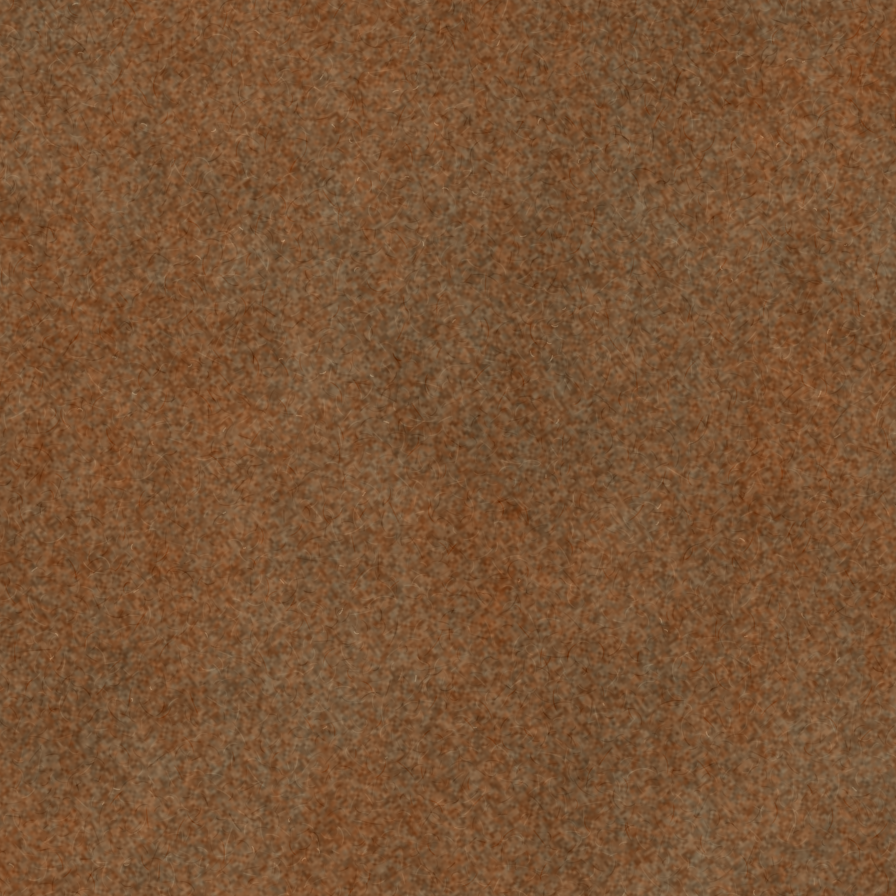
Reproduce this texture procedurally as a WebGL 1 fragment shader.

```glsl
precision highp float;
// Brown kraft paper: fine pulp grain, short matted fibres, faint clouds and rusty streaks.

uniform vec2 u_resolution;

#define PAPER_COLOR vec3(0.479, 0.328, 0.205)
#define TONE_TINT vec3(0.98, 1.04, 0.98)
#define RUST_SHIFT vec3(0.020, -0.010, -0.022)
#define GRAIN_CELLS 285.0
#define GRAIN_CONTRAST 0.135
#define CLUMP_CONTRAST 0.075
#define CLOUD_CONTRAST 0.034
#define FIBRE_CONTRAST 0.050
#define FIBRE_WIDTH 0.0008
#define RUST_FIBRE_DEPTH 0.040
#define FLECK_BRIGHTNESS 0.110
#define SCRATCH_BRIGHTNESS 0.060

const float PI = 3.14159265;

float hash(vec2 p) {
  vec3 q = fract(vec3(p.xyx) * 0.1031);
  q += dot(q, q.yzx + 33.33);
  return fract((q.x + q.y) * q.z);
}

vec2 rotate(vec2 p, float angle) {
  float c = cos(angle);
  float s = sin(angle);
  return vec2(c * p.x + s * p.y, c * p.y - s * p.x);
}

// Value noise centred on zero.
float noise(vec2 p) {
  vec2 cell = floor(p);
  vec2 f = fract(p);
  f = f * f * (3.0 - 2.0 * f);
  float low = mix(hash(cell), hash(cell + vec2(1.0, 0.0)), f.x);
  float high = mix(hash(cell + vec2(0.0, 1.0)), hash(cell + 1.0), f.x);
  return mix(low, high, f.y) - 0.5;
}

// Scattered curved strokes, at most one per cell; spread 1 allows every
// direction and 0 only the vertical. x: randomly signed tone, y: coverage.
vec2 fibres(vec2 uv, float cells, float halfLength, float spread, float chance, float seed) {
  float softness = 0.5 / u_resolution.y;
  vec2 home = floor(uv * cells);
  vec2 sum = vec2(0.0);
  for (int j = -1; j <= 1; j++) {
    for (int i = -1; i <= 1; i++) {
      vec2 cell = home + vec2(float(i), float(j));
      vec2 key = cell + seed;
      if (hash(key + 7.3) > chance) continue;
      vec2 centre = (cell + vec2(hash(key + 11.7), hash(key + 23.1))) / cells;
      float angle = PI * (0.5 + (hash(key + 37.9) - 0.5) * spread);
      float reach = halfLength * mix(0.4, 1.0, hash(key + 41.3));
      vec2 q = rotate(uv - centre, angle);
      q.y += (hash(key + 53.7) - 0.5) * q.x * q.x / reach;
      float across = 1.0 - smoothstep(max(FIBRE_WIDTH - softness, 0.0), FIBRE_WIDTH + softness, abs(q.y));
      float along = 1.0 - smoothstep(reach * 0.6, reach, abs(q.x));
      float cover = across * along;
      sum += cover * vec2(2.0 * hash(key + 67.1) - 1.0, 1.0);
    }
  }
  return sum;
}

// Broad uneven density of the pulp.
float clouds(vec2 uv) {
  return noise(uv * 4.0 + 3.7) + noise(uv * 11.0 + 19.2) + noise(uv * vec2(34.0, 24.0) + 51.6);
}

// Reddish and olive variation, from specks to upright streaks.
float rustiness(vec2 uv) {
  float specks = noise(rotate(uv, 1.1) * 165.0 + 91.0) * 2.6;
  float streaks = noise(uv * vec2(60.0, 18.0) + 70.5) * 1.4;
  float patches = noise(uv * 6.0 + 33.8) * 1.2;
  return specks + streaks + patches;
}

void main() {
  vec2 uv = gl_FragCoord.xy / u_resolution.y;

  // Pulp grain and its clumps, turned so no lattice lines show.
  float tone = GRAIN_CONTRAST * noise(rotate(uv, 0.6) * GRAIN_CELLS + 400.0);
  tone += CLUMP_CONTRAST * noise(rotate(uv, -0.35) * GRAIN_CELLS * 0.53 + 300.0);
  tone += CLOUD_CONTRAST * clouds(uv);

  // Matted light and dark fibres in three sizes.
  for (int layer = 0; layer < 3; layer++) {
    float k = float(layer);
    float cells = 78.0 - 20.0 * k;
    tone += FIBRE_CONTRAST * fibres(uv, cells, 0.75 / cells, 1.0, 0.85, 131.0 * (k + 1.0)).x;
  }

  // Sparse upright rust fibres, pale flecks and long faint scratches.
  float rustFibre = fibres(uv, 30.0, 0.016, 0.55, 0.4, 517.0).y;
  float fleck = fibres(uv, 26.0, 0.005, 1.0, 0.16, 641.0).y;
  float scratch = fibres(uv, 4.0, 0.055, 1.6, 0.1, 733.0).y;
  tone += FLECK_BRIGHTNESS * fleck + SCRATCH_BRIGHTNESS * scratch - RUST_FIBRE_DEPTH * rustFibre;

  float rust = rustiness(uv) + rustFibre;
  vec3 color = PAPER_COLOR + TONE_TINT * tone + RUST_SHIFT * rust;
  gl_FragColor = vec4(clamp(color, 0.0, 1.0), 1.0);
}
```
